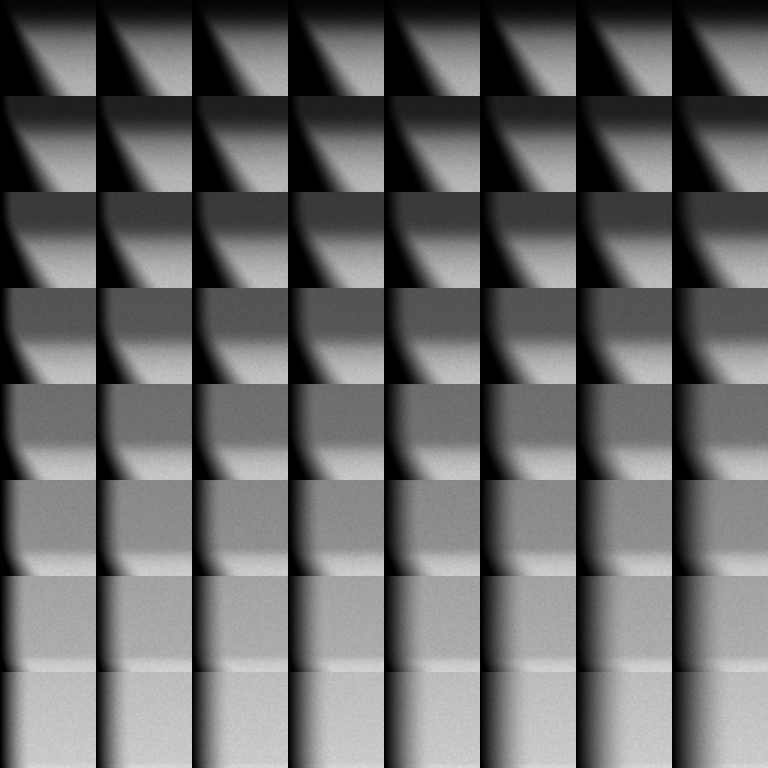
A three.js fragment shader for this pattern:

```glsl
// Grid of grey gradient tiles: a soft shadow fan sinks and fades from row to row.
varying vec2 vUv;

#define TILES 8.0
#define GRAIN_CELLS 512.0
#define GRAIN 0.045
#define SOFT_EDGE 0.0005      // spread of the edge samples, in canvas widths
#define KNEE_SOFTNESS 0.006
#define CORE_SLOPE 0.40       // inner side of the fan, fully dark
#define RIM_SLOPE 0.80        // outer side of the fan, fully lit
#define TOP_LIGHT vec2(0.02, 0.74)     // first row, last row
#define BOTTOM_LIGHT vec2(0.70, 0.84)  // first row, last row
#define TINT vec3(1.0, 0.992, 0.996)

float hash(vec2 p) {
  vec3 q = fract(vec3(p.xyx) * 0.1031);
  q += dot(q, q.yzx + 33.33);
  return fract((q.x + q.y) * q.z);
}

// Light falling down the tile: level above the knee, rising below it.
float verticalLight(float depth, float knee, float row) {
  float t = clamp((depth - knee + 0.06) / (1.06 - knee), 0.0, 1.0);
  float rise = sin(t * 1.5708) * smoothstep(0.0, 0.45, t);
  float top = mix(TOP_LIGHT.x, TOP_LIGHT.y, row) + 0.06 * depth * row;
  return mix(top, mix(BOTTOM_LIGHT.x, BOTTOM_LIGHT.y, row), rise);
}

// Dark left border that opens into a fan below the knee.
float sideShadow(vec2 p, float knee, float row, float column) {
  float below = p.y - knee;
  float spread = 0.5 * (below + sqrt(below * below + KNEE_SOFTNESS));
  float border = (0.08 + 0.315 * row) * mix(0.8, 1.6, column);
  float core = CORE_SLOPE * spread * mix(0.95, 1.15, column);
  float rim = border + RIM_SLOPE * spread;
  return pow(smoothstep(core, rim, p.x), mix(1.0, 0.55, row));
}

float tileShade(vec2 uv) {
  vec2 grid = clamp(vec2(uv.x, 1.0 - uv.y), 0.0, 0.99999) * TILES;
  vec2 steps = floor(grid) / (TILES - 1.0);
  vec2 p = fract(grid);
  float knee = mix(0.04, 1.0, steps.y);
  return verticalLight(p.y, knee, steps.y) * sideShadow(p, knee, steps.y, steps.x);
}

void main() {
  // Average four nearby samples to soften the tile borders
  float shade = 0.0;
  for (int i = 0; i < 4; i++) {
    vec2 corner = vec2(mod(float(i), 2.0), floor(float(i) / 2.0)) - 0.5;
    shade += 0.25 * tileShade(vUv + corner * SOFT_EDGE * 2.0 * 0.5);
  }

  // Fine grain, stronger where the tile is lit
  float grain = hash(floor(vUv * GRAIN_CELLS)) - 0.5;
  shade += grain * GRAIN * sqrt(shade);

  gl_FragColor = vec4(clamp(shade * TINT, 0.0, 1.0), 1.0);
}
```
